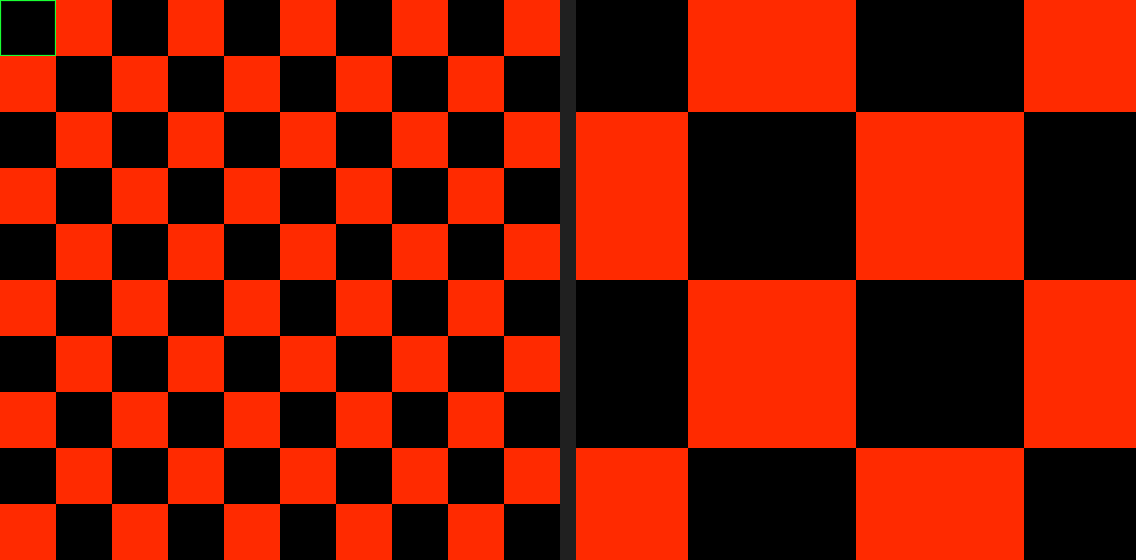
Left: the whole. Right: its middle third, enlarged.
A Shadertoy shader for this pattern:

```glsl
// Two-colour checkerboard with a thin outline around its top-left square.
#define CELLS 10.0
#define LIGHT_COLOR vec3(1.0, 0.165, 0.0)
#define DARK_COLOR vec3(0.0)
#define OUTLINE_COLOR vec3(0.1, 1.0, 0.2)
#define OUTLINE_WIDTH 0.02
#define OUTLINED_CELL vec2(0.0, CELLS - 1.0)

// Signed distance to the nearest cell edge: positive in even cells, negative in odd ones
vec2 edgeDistance(vec2 p) {
    return 0.5 - abs(mod(p + 0.5, 2.0) - 1.0);
}

// Coverage of a band just inside the border of one cell
float cellOutline(vec2 p, vec2 cell, float pixel) {
    vec2 q = abs(p - cell - 0.5);
    float inside = 0.5 - max(q.x, q.y);
    float outer = clamp(inside / pixel + 0.5, 0.0, 1.0);
    float inner = clamp((OUTLINE_WIDTH - inside) / pixel + 0.5, 0.0, 1.0);
    return outer * inner;
}

void mainImage(out vec4 fragColor, in vec2 fragCoord) {
    // Cell units, with the size of one pixel for smoothing
    vec2 p = CELLS * fragCoord / iResolution.xy;
    vec2 pixel = CELLS / iResolution.xy;

    // Smoothed square waves multiply into the checks
    vec2 wave = clamp(2.0 * edgeDistance(p) / pixel, -1.0, 1.0);
    float check = 0.5 + 0.5 * wave.x * wave.y;
    vec3 color = mix(DARK_COLOR, LIGHT_COLOR, check);

    // Outlined square
    float outline = cellOutline(p, OUTLINED_CELL, max(pixel.x, pixel.y));
    color = mix(color, OUTLINE_COLOR, outline);

    fragColor = vec4(color, 1.0);
}
```
